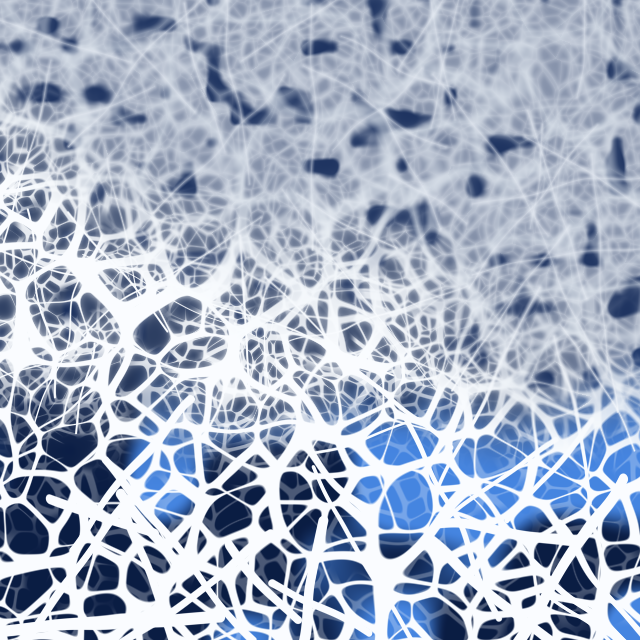
Give the GLSL for this texture, as a Shadertoy shader.

```glsl
float hash(vec2 p) {
    return fract(sin(dot(p, vec2(127.1, 311.7))) * 43758.5453);
}

vec2 hash2(vec2 p) {
    return vec2(hash(p), hash(p + 57.3));
}

float noise(vec2 p) {
    vec2 i = floor(p), f = fract(p);
    f = f * f * (3.0 - 2.0 * f);
    return mix(mix(hash(i), hash(i + vec2(1, 0)), f.x),
               mix(hash(i + vec2(0, 1)), hash(i + vec2(1, 1)), f.x), f.y);
}

// Signed distance to the walls of rounded cells, each wall with its own width
float web(vec2 p, float width) {
    vec2 cell = floor(p), f = fract(p), nearest = vec2(9.0), home = cell;
    for (int y = -1; y <= 1; y++)
    for (int x = -1; x <= 1; x++) {
        vec2 g = vec2(x, y);
        vec2 r = g + hash2(cell + g) - f;
        if (dot(r, r) < dot(nearest, nearest)) {
            nearest = r;
            home = cell + g;
        }
    }
    float sum = 0.0;
    for (int y = -2; y <= 2; y++)
    for (int x = -2; x <= 2; x++) {
        vec2 other = home + vec2(x, y);
        if (x == 0 && y == 0) continue;
        vec2 r = other + hash2(other) - p;
        float wall = dot(0.5 * (nearest + r), normalize(r - nearest));
        float key = hash(home + other);
        sum += exp(-18.0 * (wall - width * (0.25 + 1.6 * key * key)));
    }
    return -log(sum) / 18.0;
}

float segment(vec2 p, vec2 a, vec2 b) {
    vec2 d = b - a;
    return length(p - a - d * clamp(dot(p - a, d) / dot(d, d), 0.0, 1.0));
}

void mainImage(out vec4 fragColor, in vec2 fragCoord) {
    vec2 uv = fragCoord / iResolution.y;
    vec3 white = vec3(0.98, 0.99, 1.0);
    vec3 navy = vec3(0.05, 0.14, 0.33);

    // Regions: open gaps at the bottom, blurred haze at the upper right
    float drift = 0.16 * (noise(uv * 5.0) - 0.5);
    float gaps = 1.0 - smoothstep(0.22, 0.42, uv.y - 0.08 * uv.x + drift);
    float soft = smoothstep(-0.14, 0.16, uv.y - 0.8 + 0.4 * uv.x + drift);
    float blur = mix(0.0016, 0.0075, soft);

    // Backdrop: blue pools below, slate with dark holes above
    float pool = noise(uv * 8.0 + 3.0) + 0.25 * (uv.x - 0.6);
    vec3 blue = mix(navy * 0.8, vec3(0.27, 0.52, 0.88), smoothstep(0.35, 0.65, pool));
    float hole = smoothstep(0.66, 0.86, noise(uv * 27.0));
    vec3 slate = mix(vec3(0.17, 0.24, 0.38), vec3(0.50, 0.55, 0.65), soft);
    slate = mix(slate, navy, 0.85 * hole);
    vec3 color = mix(slate, blue, gaps);

    // Webs from fine to coarse
    vec2 bend = vec2(noise(uv * 11.0), noise(uv * 11.0 + 40.0)) - 0.5;
    vec2 p = uv + 0.03 * bend;
    float scale = 46.0;
    for (int i = 0; i < 4; i++) {
        float fine = 1.0 - float(i) / 3.0;
        float d = web(p * scale + float(i) * 17.0, mix(0.05, 0.1, fine)) / scale;
        float cover = 1.0 - smoothstep(-blur, blur, d);
        float glow = 0.3 * exp(-max(d, 0.0) / 0.005);
        float opacity = mix(1.0, 0.5, soft);
        if (i < 2) {
            float patchy = smoothstep(0.22, 0.5, noise(uv * 17.0 + float(i) * 9.0));
            float present = 1.0 - gaps * (i == 0 ? 1.0 : 0.7);
            opacity = present * mix(patchy, 1.0 - hole, soft) * mix(0.9, 0.85, soft);
        }
        vec3 tone = mix(white, mix(vec3(0.88, 0.91, 0.94), vec3(0.73, 0.76, 0.82), fine), soft);
        color = mix(color, tone, opacity * max(cover, glow * (1.0 - gaps)));
        scale *= 0.57;
    }

    // Long strands crossing the webs, thicker toward the bottom
    for (int i = 0; i < 70; i++) {
        vec2 seed = vec2(float(i), 4.7);
        vec2 mid = hash2(seed) * vec2(iResolution.x / iResolution.y, 1.0);
        float angle = 6.2832 * hash(seed + 11.0);
        vec2 reach = vec2(cos(angle), sin(angle)) * mix(0.07, 0.2, hash(seed + 23.0));
        float width = mix(0.0065, 0.0013, smoothstep(0.0, 0.55, mid.y));
        width *= 0.5 + hash(seed + 31.0);
        float d = segment(uv + 0.022 * bend, mid - reach, mid + reach) - width;
        float cover = 1.0 - smoothstep(-blur * 0.7, blur * 0.7, d);
        color = mix(color, mix(white, vec3(0.91, 0.93, 0.96), soft), cover * mix(1.0, 0.7, soft));
    }

    fragColor = vec4(color, 1.0);
}
```
